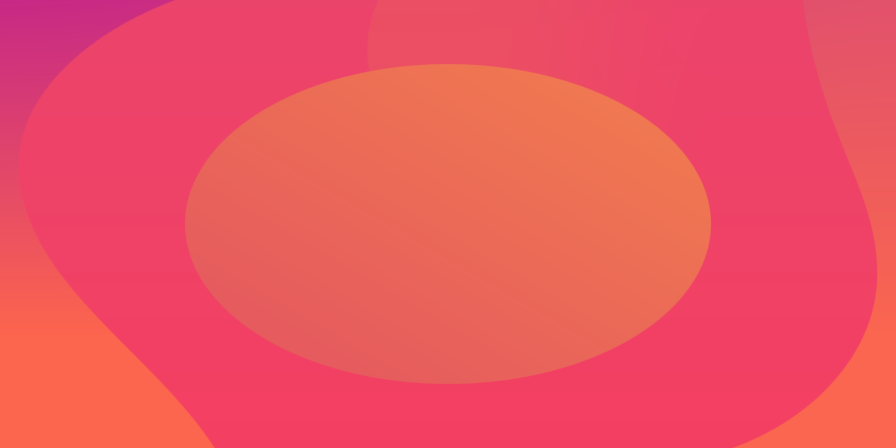
A Shadertoy shader for this background:

```glsl
const vec3 LEFT_TOP = vec3(0.78, 0.16, 0.52);
const vec3 LEFT_LOW = vec3(0.99, 0.395, 0.305);
const vec3 RIGHT_TOP = vec3(0.885, 0.32, 0.42);
const vec3 RIGHT_LOW = vec3(0.98, 0.40, 0.31);
const vec3 BLOB_TOP = vec3(0.923, 0.265, 0.42);
const vec3 BLOB_LOW = vec3(0.955, 0.248, 0.384);
const vec3 VEIL_COLOR = vec3(0.92, 0.40, 0.33);
const vec3 OVAL_LOW = vec3(0.90, 0.355, 0.37);
const vec3 OVAL_HIGH = vec3(0.94, 0.47, 0.315);

const float SKY_FLOOR = 0.25;
const float VEIL_ALPHA = 0.32;
const vec2 VEIL_CENTER = vec2(1.25, 0.888);
const vec2 VEIL_RADII = vec2(0.43, 0.34);
const vec2 OVAL_CENTER = vec2(1.0, 0.5);
const vec2 OVAL_RADII = vec2(0.587, 0.357);
const vec2 OVAL_LIGHT = vec2(0.5, 0.866);
const float OVAL_SPAN = 0.85;

// Heights where the blob bulges furthest to each side
const float LEFT_BULGE = 0.635;
const float RIGHT_BULGE = 0.388;

float cover(float d) {
    return smoothstep(-0.75, 0.75, d / max(fwidth(d), 1e-5));
}

vec2 bezier(vec2 a, vec2 b, vec2 c, vec2 d, float t) {
    float s = 1.0 - t;
    return s*s*s*a + 3.0*s*s*t*b + 3.0*s*t*t*c + t*t*t*d;
}

// Horizontal position of a descending curve at height y, by bisection
float curveX(vec2 a, vec2 b, vec2 c, vec2 d, float y) {
    float lo = 0.0, hi = 1.0;
    for (int i = 0; i < 18; i++) {
        float mid = 0.5 * (lo + hi);
        if (bezier(a, b, c, d, mid).y > y) lo = mid;
        else hi = mid;
    }
    return bezier(a, b, c, d, 0.5 * (lo + hi)).x;
}

float blobLeft(float y) {
    vec2 bulge = vec2(0.042, LEFT_BULGE);
    return y > LEFT_BULGE
        ? curveX(vec2(0.391, 1.0), vec2(0.182, 0.922), vec2(0.042, 0.779), bulge, y)
        : curveX(bulge, vec2(0.042, 0.375), vec2(0.339, 0.219), vec2(0.479, 0.0), y);
}

float blobRight(float y) {
    vec2 bulge = vec2(1.958, RIGHT_BULGE);
    return y > RIGHT_BULGE
        ? curveX(vec2(1.792, 1.0), vec2(1.833, 0.688), vec2(1.958, 0.583), bulge, y)
        : curveX(bulge, vec2(1.958, 0.219), vec2(1.823, 0.068), vec2(1.635, 0.0), y);
}

float ovalDistance(vec2 p, vec2 center, vec2 radii) {
    return 1.0 - length((p - center) / radii);
}

void mainImage(out vec4 fragColor, in vec2 fragCoord) {
    vec2 p = fragCoord / iResolution.xy * vec2(2.0, 1.0);

    // Backdrop gradient
    float rise = smoothstep(0.0, 1.0, p.x * 0.5);
    float height = clamp((p.y - SKY_FLOOR) / (1.0 - SKY_FLOOR), 0.0, 1.0);
    vec3 color = mix(mix(LEFT_LOW, RIGHT_LOW, rise),
                     mix(LEFT_TOP, RIGHT_TOP, rise), height);

    // Large flowing blob
    float blob = min(p.x - blobLeft(p.y), blobRight(p.y) - p.x);
    color = mix(color, mix(BLOB_LOW, BLOB_TOP, p.y), cover(blob));

    // Veil fading to the right
    float veil = cover(ovalDistance(p, VEIL_CENTER, VEIL_RADII));
    float fade = 1.0 - smoothstep(1.05, 1.6, p.x);
    color = mix(color, VEIL_COLOR, VEIL_ALPHA * veil * fade);

    // Central oval with a slanted gradient
    float light = 0.5 + dot(p - OVAL_CENTER, OVAL_LIGHT) / OVAL_SPAN;
    vec3 ovalColor = mix(OVAL_LOW, OVAL_HIGH, clamp(light, 0.0, 1.0));
    color = mix(color, ovalColor, cover(ovalDistance(p, OVAL_CENTER, OVAL_RADII)));

    fragColor = vec4(color, 1.0);
}
```
